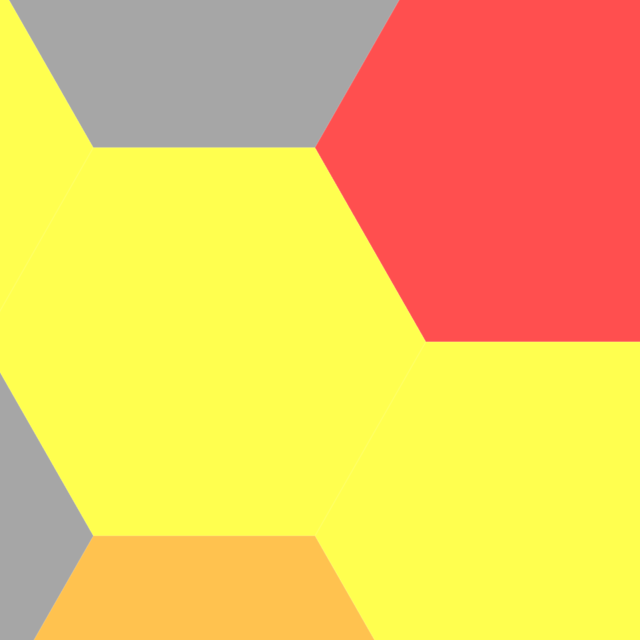
Give the GLSL for this pattern, as a three.js fragment shader.

```glsl
varying vec2 vUv;

const vec2 CENTER = vec2(0.319, 0.4661);       // middle of the home hexagon
const float SIDE = 0.3464;                     // horizontal side length
const float HALF_HEIGHT = 0.3034;              // center to flat edge
const float SEAM_WIDTH = 0.0015;
const float SEAM_STRENGTH = 0.15;
const float EDGE_BLUR = 0.002;
const int SAMPLES = 4;                         // per axis

const vec3 YELLOW = vec3(1.0, 1.0, 0.31);
const vec3 RED = vec3(1.0, 0.31, 0.31);
const vec3 GRAY = vec3(0.65);
const vec3 ORANGE = vec3(1.0, 0.76, 0.31);
const vec3 SEAM = vec3(1.0);

const float APOTHEM = 0.8660254;               // of a hexagon with side 1
const vec2 PERIOD = vec2(3.0, 2.0 * APOTHEM);

// Center of the flat-topped hexagon holding p, from two offset grids
vec2 hexCenter(vec2 p) {
  vec2 a = floor(p / PERIOD + 0.5) * PERIOD;
  vec2 b = (floor(p / PERIOD) + 0.5) * PERIOD;
  vec2 da = p - a;
  vec2 db = p - b;
  return dot(da, da) < dot(db, db) ? a : b;
}

// Distance from a local point to the nearest hexagon edge
float edgeDistance(vec2 local) {
  vec2 q = abs(local);
  return APOTHEM - max(q.y, q.x * APOTHEM + q.y * 0.5);
}

// Yellow diagonal band, with gray alternating beside red or orange
vec3 cellColor(vec2 center) {
  vec2 cell = center / vec2(1.5, APOTHEM);
  float band = floor((cell.x + cell.y) * 0.5 + 0.5);
  float step2 = floor((cell.y - cell.x) * 0.5 + 0.5);
  if (abs(band) < 0.5) return YELLOW;
  if (2.0 * step2 > band) return GRAY;
  return band > 0.0 ? RED : ORANGE;
}

vec3 tiling(vec2 uv) {
  vec2 p = (uv - CENTER) / vec2(SIDE, HALF_HEIGHT / APOTHEM);
  vec2 center = hexCenter(p);
  float d = edgeDistance(p - center) * SIDE;
  float seam = 1.0 - smoothstep(0.0, SEAM_WIDTH, d);
  return mix(cellColor(center), SEAM, seam * SEAM_STRENGTH);
}

void main() {
  // Average a small grid of samples to smooth the edges
  vec3 color = vec3(0.0);
  for (int y = 0; y < SAMPLES; y++) {
    for (int x = 0; x < SAMPLES; x++) {
      vec2 offset = (vec2(float(x), float(y)) + 0.5) / float(SAMPLES) - 0.5;
      color += tiling(vUv + offset * EDGE_BLUR);
    }
  }
  gl_FragColor = vec4(color / float(SAMPLES * SAMPLES), 1.0);
}
```
